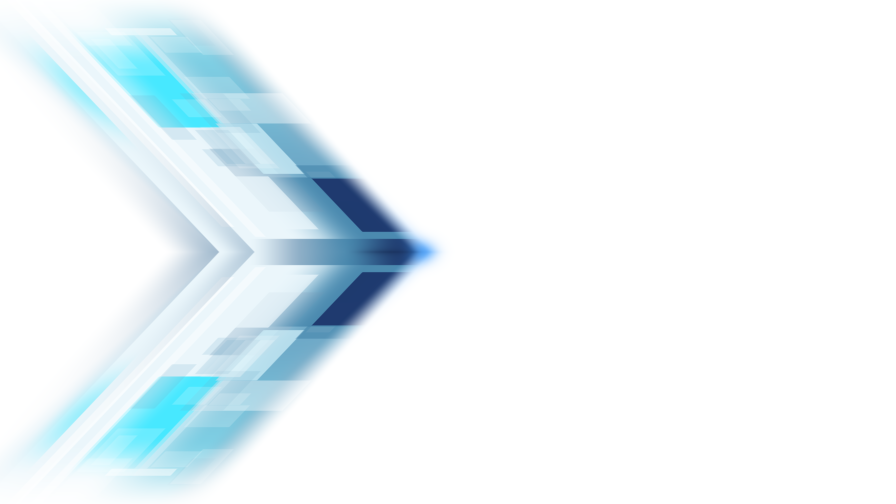
Write a Shadertoy shader that draws this background.

```glsl
const float SLOPE = 0.95;        // sideways lean of the arrow arms
const float TIP = 0.838;         // outer tip, in canvas heights
const float INNER_TIP = 0.435;   // tips of the two inner chevrons
const float SECOND_TIP = 0.505;
const int FAINT_SHARDS = 16;

const vec3 WHITE = vec3(1.0);
const vec3 PALE = vec3(0.92, 0.965, 0.985);
const vec3 ICE = vec3(0.80, 0.93, 0.97);
const vec3 CYAN = vec3(0.28, 0.91, 1.0);
const vec3 AQUA = vec3(0.50, 0.82, 0.90);
const vec3 STEEL = vec3(0.43, 0.66, 0.78);
const vec3 TEAL = vec3(0.27, 0.52, 0.67);
const vec3 SLATE = vec3(0.58, 0.69, 0.78);
const vec3 NAVY = vec3(0.11, 0.21, 0.42);
const vec3 GLOW = vec3(0.25, 0.62, 1.0);

float hash(float n) {
    return fract(sin(n * 127.1) * 4375.85);
}

// Soft interval: 1 inside [lo, hi], 0 outside
float band(float x, float lo, float hi, float soft) {
    return smoothstep(lo - soft, lo + soft, x) * (1.0 - smoothstep(hi - soft, hi + soft, x));
}

// Slanted parallelogram: across = (lo, hi) over the arm, along = (lo, hi) from the axis
float shard(vec2 q, vec2 across, vec2 along) {
    float soft = 0.8 / iResolution.y;
    return band(q.x, across.x, across.y, soft * 1.4) * band(q.y, along.x, along.y, soft);
}

// Sharp-tipped chevron that fades inward and away from the axis
float chevron(vec2 q, float tip, float width) {
    float soft = 1.2 / iResolution.y;
    float cut = 1.0 - smoothstep(tip - soft, tip + soft, q.x);
    return cut * smoothstep(tip - width, tip, q.x) * exp(-q.y * 9.0);
}

void mainImage(out vec4 fragColor, in vec2 fragCoord) {
    vec2 p = fragCoord / iResolution.y;
    float v = abs(p.y - 0.5);
    float u = p.x + SLOPE * v;
    vec2 q = vec2(u, v);

    // Arm body: pale inside, blue toward the outer edge
    vec3 outer = mix(STEEL, AQUA, smoothstep(0.15, 0.42, v));
    vec3 col = mix(PALE, outer, smoothstep(0.60, 0.76, u));
    col = mix(col, SLATE, 0.55 * smoothstep(0.77, 0.84, u) * smoothstep(0.14, 0.24, v));

    // Bright cyan panels
    float lit = mix(0.45, 1.0, smoothstep(0.54, 0.63, u)) * (1.0 - smoothstep(0.36, 0.46, v));
    col = mix(col, CYAN, lit * shard(q, vec2(0.55, 0.685), vec2(0.247, 0.46)));
    float sideLit = band(v, 0.28, 0.36, 0.09) * smoothstep(0.40, 0.47, u);
    col = mix(col, CYAN, 0.75 * sideLit * shard(q, vec2(0.40, 0.468), vec2(0.17, 0.45)));

    // Pale rails along the arms
    col = mix(col, WHITE, 0.65 * shard(q, vec2(0.488, 0.512), vec2(0.05, 0.5)));
    col = mix(col, WHITE, 0.45 * shard(q, vec2(0.535, 0.556), vec2(0.03, 0.5)));
    col = mix(col, ICE, 0.55 * shard(q, vec2(0.675, 0.70), vec2(0.155, 0.43)));

    // Translucent panels in the middle of the arms
    col = mix(col, SLATE, 0.35 * shard(q, vec2(0.61, 0.72), vec2(0.08, 0.205)));
    col = mix(col, PALE, 0.75 * shard(q, vec2(0.59, 0.675), vec2(0.045, 0.15)));
    col = mix(col, WHITE, 0.40 * shard(q, vec2(0.68, 0.86), vec2(0.255, 0.315)));
    col = mix(col, ICE, 0.75 * shard(q, vec2(0.67, 0.752), vec2(0.155, 0.255)));
    col = mix(col, WHITE, 0.50 * shard(q, vec2(0.63, 0.76), vec2(0.43, 0.444)));

    // Scattered faint panels
    for (int i = 0; i < FAINT_SHARDS; i++) {
        float k = float(i);
        vec2 at = mix(vec2(0.55, 0.06), vec2(0.78, 0.42), vec2(hash(k + 1.3), hash(k + 31.7)));
        vec2 size = mix(vec2(0.03, 0.02), vec2(0.10, 0.09), vec2(hash(k + 53.1), hash(k + 77.9)));
        vec3 tint = mix(STEEL, WHITE, step(0.4, hash(k + 91.3)));
        col = mix(col, tint, 0.18 * shard(q, vec2(at.x, at.x + size.x), vec2(at.y, at.y + size.y)));
    }

    // Dark head of the arrow
    float headLit = smoothstep(0.66, 0.76, u);
    col = mix(col, TEAL, 0.85 * headLit * shard(q, vec2(0.64, 0.90), vec2(-0.1, 0.148)));
    col = mix(col, NAVY, 0.95 * shard(q, vec2(0.757, 0.90), vec2(0.04, 0.146)));
    col = mix(col, TEAL, 0.60 * shard(q, vec2(0.75, 0.90), vec2(0.146, 0.172)));

    // Bar on the axis, darkening toward the tip
    vec3 barColor = mix(SLATE, TEAL, smoothstep(0.55, 0.70, p.x));
    barColor = mix(barColor, NAVY, smoothstep(0.68, 0.80, p.x));
    float bar = shard(q, vec2(SECOND_TIP, 0.92), vec2(-0.1, 0.026));
    col = mix(col, barColor, bar * smoothstep(0.49, 0.60, p.x) * 0.9);
    float core = exp(-v * 180.0) * smoothstep(0.68, 0.78, p.x);
    col = mix(col, NAVY * 0.75, 0.6 * core);

    // Body limits, inner chevrons and fade at the far ends
    float edge = 0.022 + 0.07 * v;
    float inside = smoothstep(INNER_TIP - 0.20 * v - 0.002, INNER_TIP + 0.002, u);
    float mask = inside * (1.0 - smoothstep(TIP - edge, TIP + edge, u));
    mask *= 1.0 - smoothstep(0.37, 0.52, v);
    col = mix(WHITE, col, mask);
    col = mix(col, SLATE, 0.85 * chevron(q, INNER_TIP, 0.11));
    col = mix(col, SLATE, 0.65 * chevron(q, SECOND_TIP, 0.07));

    // Blue light around the tip
    vec2 fromTip = (p - vec2(TIP, 0.5)) / vec2(0.028, 0.022);
    float rim = exp(-pow((u - TIP - 0.008) / 0.022, 2.0)) * exp(-v * 14.0);
    float glow = 0.45 * exp(-dot(fromTip, fromTip)) + 0.35 * rim;
    col = mix(col, GLOW, min(glow, 1.0));

    fragColor = vec4(col, 1.0);
}
```
